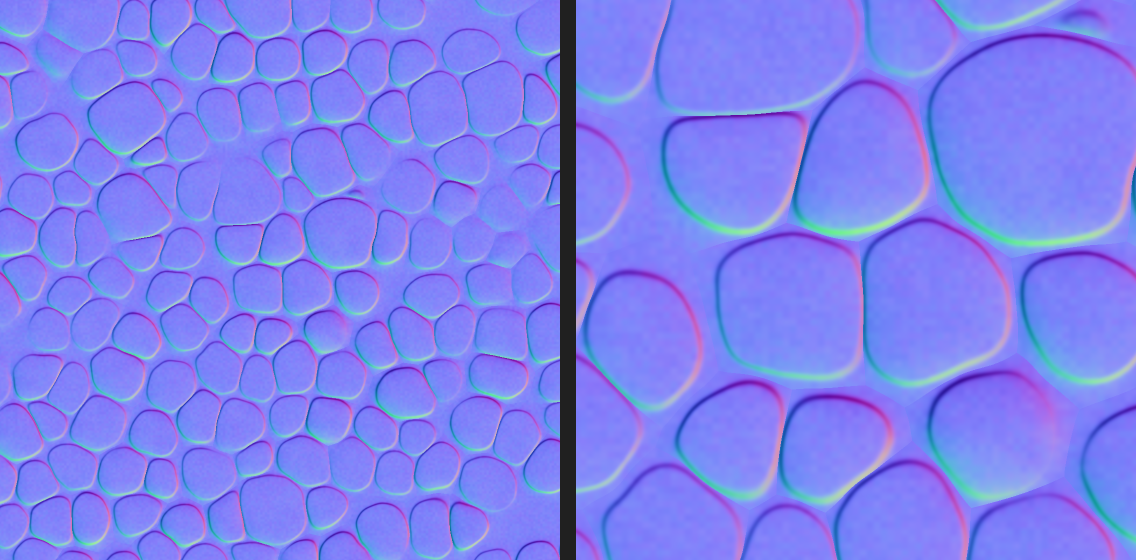
Left: the whole. Right: its middle third, enlarged.
Reproduce this texture map procedurally as a WebGL 1 fragment shader.

```glsl
precision highp float;
uniform vec2 u_resolution;

const float GRID = 12.2;           // seeds across the canvas
const float JITTER = 0.62;         // seed scatter within a grid square
const float DROPOUT = 0.08;        // share of missing seeds
const float RADIUS_MIN = 0.045;
const float RADIUS_MAX = 0.060;
const float RADIUS_LARGE = 0.074;
const float LARGE_SHARE = 0.05;
const float ROUNDING = 0.0078;     // softness of the cell corners
const float WARP = 0.010;
const float GLOW_TILT = 0.50;
const float GLOW_WIDTH = 0.0115;
const float OUTER_WIDTH = 0.0070;
const float RIM_TILT = 0.58;
const float RIM_WIDTH = 0.0020;
const float SEAM_WIDTH = 0.0013;
const float SEAM_DARKNESS = 0.13;
const float GRAIN_TILT = 0.10;
const float LUMP_TILT = 0.06;
const vec3 FLAT_COLOR = vec3(0.508, 0.512, 0.98);
const vec2 GLOW_AXIS = vec2(-0.6, -0.8);
const vec2 RIM_AXIS = vec2(0.6, -0.8);

vec2 hash2(vec2 p) {
  vec3 q = fract(p.xyx * vec3(0.1031, 0.1030, 0.0973));
  q += dot(q, q.yzx + 33.33);
  return fract((q.xx + q.yz) * q.zy);
}

// Two independent channels of smooth value noise in 0..1
vec2 noise2(vec2 p) {
  vec2 i = floor(p), f = fract(p);
  f = f * f * (3.0 - 2.0 * f);
  vec2 low = mix(hash2(i), hash2(i + vec2(1.0, 0.0)), f.x);
  vec2 high = mix(hash2(i + vec2(0.0, 1.0)), hash2(i + 1.0), f.x);
  return mix(low, high, f.y);
}

// Seed centre in xy, squared radius in z (strongly negative when missing)
vec3 seedAt(vec2 id) {
  vec2 center = id + 0.5 + JITTER * (hash2(id + 50.0) - 0.5);
  center.x += 0.5 * mod(id.y, 2.0) - 0.25;
  vec2 pick = hash2(id + 170.0);
  float radius = mix(RADIUS_MIN, RADIUS_MAX, pick.x);
  if (pick.y > 1.0 - LARGE_SHARE) radius = RADIUS_LARGE;
  return vec3(center / GRID, pick.y < DROPOUT ? -1.0 : radius * radius);
}

float power(vec2 p, vec3 seed) {
  vec2 d = p - seed.xy;
  return dot(d, d) - seed.z;
}

// Outward direction in xy, rounded inner border distance in z, cell strength in w
vec4 cellBorder(vec2 p) {
  vec2 base = floor(p * GRID), ownId = base;
  vec3 own = vec3(0.0);
  float ownPower = 1e3;
  for (int y = -2; y <= 2; y++) {
    for (int x = -2; x <= 2; x++) {
      vec2 id = base + vec2(float(x), float(y));
      vec3 seed = seedAt(id);
      float value = power(p, seed);
      if (value < ownPower) {
        ownPower = value;
        own = seed;
        ownId = id;
      }
    }
  }
  // Smooth minimum over the disc and the straight borders to the neighbours
  vec2 away = p - own.xy;
  float reach = max(length(away), 1e-5);
  float total = exp((reach - sqrt(max(own.z, 0.0))) / ROUNDING);
  vec2 outward = total * away / reach;
  for (int y = -2; y <= 2; y++) {
    for (int x = -2; x <= 2; x++) {
      vec3 seed = seedAt(base + vec2(float(x), float(y)));
      vec2 span = seed.xy - own.xy;
      float gap = length(span);
      if (gap > 1e-5) {
        float weight = exp((ownPower - power(p, seed)) / (2.0 * gap * ROUNDING));
        total += weight;
        outward += weight * span / gap;
      }
    }
  }
  return vec4(outward / total, -ROUNDING * log(total), hash2(ownId + 310.0).x);
}

vec3 surface(vec2 p) {
  vec2 warped = p + WARP * (noise2(p * 15.0) - 0.5) + 0.4 * WARP * (noise2(p * 41.0) - 0.5);
  vec4 cell = cellBorder(warped);
  vec2 patches = noise2(p * 10.0 + 7.0);

  // Wide shading beside the border, strongest along one diagonal
  float facing = dot(cell.xy, GLOW_AXIS);
  float glow = exp(-abs(cell.z) / (cell.z > 0.0 ? GLOW_WIDTH : OUTER_WIDTH));
  glow *= 0.30 + 0.45 * abs(facing) + 0.45 * max(facing, 0.0);
  glow *= mix(0.40, 1.10, cell.w) * mix(0.35, 1.35, patches.x);

  // Thin rim and dark seam that fade out in places
  float visible = mix(0.7, 1.1, cell.w) * smoothstep(0.08, 0.38, patches.y);
  float rim = visible * exp(-cell.z * cell.z / (RIM_WIDTH * RIM_WIDTH));
  rim *= 0.9 + 0.4 * max(dot(cell.xy, RIM_AXIS), 0.0);
  float seam = visible * exp(-cell.z * cell.z / (SEAM_WIDTH * SEAM_WIDTH));
  seam *= 0.5 - 0.5 * dot(cell.xy, RIM_AXIS);

  vec2 tilt = cell.xy * vec2(1.0, -1.0) * (GLOW_TILT * glow + RIM_TILT * rim);
  tilt += LUMP_TILT * (noise2(p * 38.0) - 0.5) + GRAIN_TILT * (noise2(p * 240.0) - 0.5);
  tilt /= sqrt(1.0 + 0.6 * dot(tilt, tilt));
  return FLAT_COLOR + vec3(0.5 * tilt, -0.48 * dot(tilt, tilt)) - SEAM_DARKNESS * seam;
}

void main() {
  float size = min(u_resolution.x, u_resolution.y);
  vec3 color = vec3(0.0);
  // Four samples per pixel
  for (int y = 0; y < 2; y++) {
    for (int x = 0; x < 2; x++) {
      vec2 offset = 0.5 * vec2(float(x), float(y)) - 0.25;
      color += surface((gl_FragCoord.xy + offset) / size + 3.0);
    }
  }
  gl_FragColor = vec4(clamp(color * 0.25, 0.0, 1.0), 1.0);
}
```
